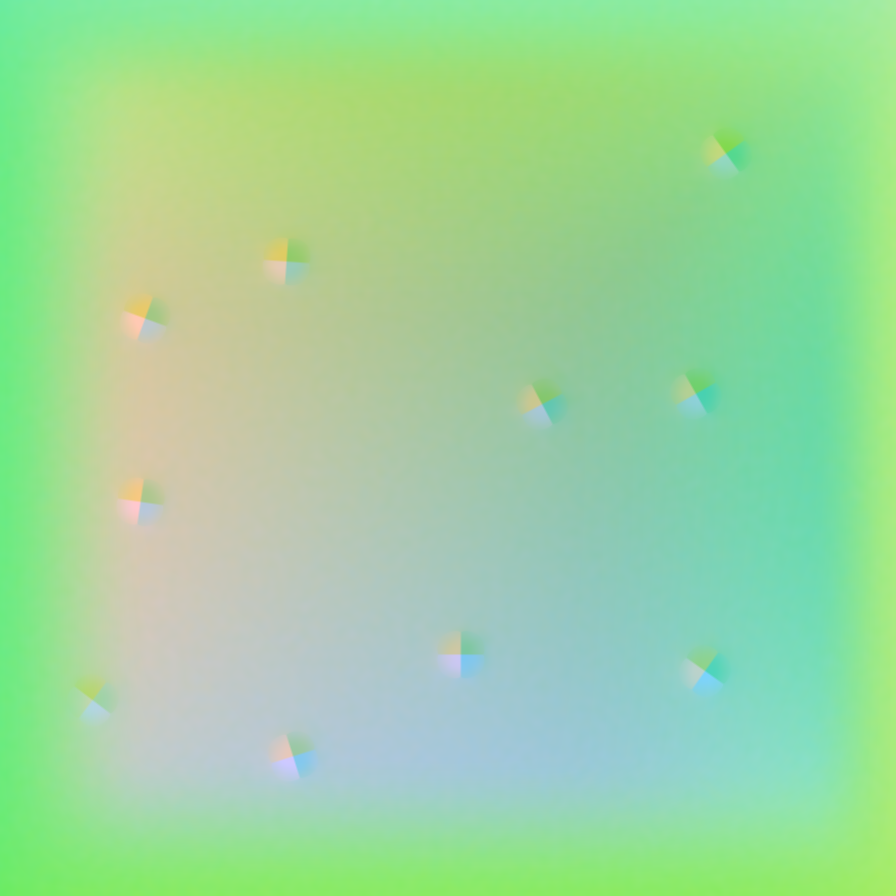
Reproduce this background procedurally as a three.js fragment shader.

```glsl
// Soft pastel gradient field with a wrapped border and scattered four-sector pinwheels.
varying vec2 vUv;

const int PIN_COUNT = 10;
const float PIN_RADIUS = 0.026;
const float PIN_STRENGTH = 0.22;
const float SEAM_SHARP = 0.0012;
const float SEAM_BLURRED = 0.03;

vec2 hash2(vec2 p) {
  vec3 q = fract(vec3(p.xyx) * vec3(0.1031, 0.1030, 0.0973));
  q += dot(q, q.yzx + 33.33);
  return fract((q.xx + q.yz) * q.zy);
}

// Gradient noise, roughly -0.7 to 0.7
float cornerRamp(vec2 cell, vec2 f, vec2 corner) {
  vec2 gradient = hash2(cell + corner) * 2.0 - 1.0;
  return dot(gradient, f - corner);
}

float gradientNoise(vec2 p) {
  vec2 cell = floor(p);
  vec2 f = p - cell;
  vec2 u = f * f * f * (f * (f * 6.0 - 15.0) + 10.0);
  float low = mix(cornerRamp(cell, f, vec2(0.0)), cornerRamp(cell, f, vec2(1.0, 0.0)), u.x);
  float high = mix(cornerRamp(cell, f, vec2(0.0, 1.0)), cornerRamp(cell, f, vec2(1.0)), u.x);
  return mix(low, high, u.y);
}

// Per-axis weight: 0 on the border, 1 inside
vec2 interiorWeight(vec2 p) {
  return smoothstep(vec2(0.0), vec2(0.17, 0.16), p)
       * smoothstep(vec2(0.0), vec2(0.10, 0.12), 1.0 - p);
}

// Red falls to the right, blue falls upward; each weakens toward the corners
vec3 baseColor(vec2 p, vec2 weight) {
  vec2 side = p * 2.0 - 1.0;
  vec2 side2 = side * side;
  vec2 slope = vec2(-0.29, -0.28) * side * (1.0 - vec2(0.95, 0.75) * side2.yx);
  vec2 rise = smoothstep(vec2(0.62), vec2(0.92), p);
  float lift = 0.07 * max(rise.x, rise.y) + 0.08 * side2.x * side2.y;
  vec3 inner = vec3(0.65 + slope.x, 0.78 + lift, 0.66 + slope.y);
  vec2 bend = side * side2 * side2;
  vec3 border = vec3(0.54 + 0.12 * bend.x, 0.92, 0.51 + 0.12 * bend.y);
  return mix(border, inner, weight.x * weight.y);
}

// Low-discrepancy scatter with jitter
vec2 pinCenter(float index) {
  vec2 spread = fract(vec2(0.08, 0.05) + index * vec2(0.7549, 0.5698));
  vec2 jitter = hash2(vec2(index, 7.0)) - 0.5;
  return vec2(0.06, 0.17) + vec2(0.82, 0.70) * spread + 0.11 * jitter;
}

// Flat direction in each quadrant; seams are crisp inside the radius, soft outside
vec2 pinwheel(vec2 offset, float angle) {
  float c = cos(angle);
  float s = sin(angle);
  mat2 turn = mat2(c, s, -s, c);
  float reach = length(offset) / PIN_RADIUS;
  float seam = mix(SEAM_SHARP, SEAM_BLURRED, smoothstep(0.95, 1.2, reach));
  vec2 quadrant = clamp((offset * turn) / seam, -1.0, 1.0);
  float fade = exp(-0.25 * reach * reach) / (1.0 + pow(reach, 4.0));
  return turn * quadrant * 0.7071 * fade;
}

void main() {
  vec2 weight = interiorWeight(vUv);
  vec3 color = baseColor(vUv, weight);

  // Pinwheels
  vec2 tilt = vec2(0.0);
  for (int i = 0; i < PIN_COUNT; i++) {
    float index = float(i);
    float angle = (hash2(vec2(index, 31.0)).x - 0.5) * 1.3;
    tilt += pinwheel(vUv - pinCenter(index), angle);
  }
  vec2 slopeSign = mix(vec2(-1.0), vec2(1.0), weight);
  color.rb -= PIN_STRENGTH * tilt * slopeSign;

  // Faint mottling
  color.r += 0.022 * gradientNoise(vUv * 75.0);
  color.b += 0.028 * gradientNoise(vUv * 75.0 + 41.0);

  gl_FragColor = vec4(clamp(color, 0.0, 1.0), 1.0);
}
```
